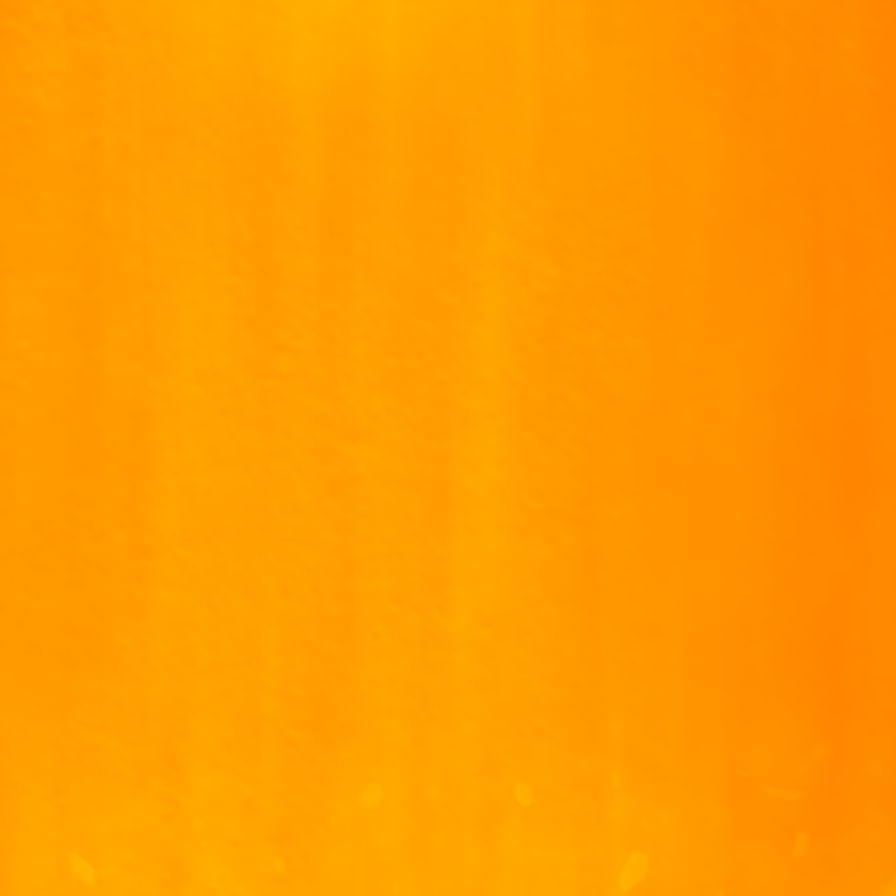
Write a Shadertoy shader that draws this texture.

```glsl
// Brushed amber paint: soft vertical streaks, fine relief grain and glowing ends.
#define GREEN_BASE   0.624  // green level of the main amber
#define RIGHT_FALL   0.098  // drop towards deep orange on the right
#define LEFT_FALL    0.022  // drop along the left edge
#define TOP_GLOW     0.055  // yellow pool at the top
#define BOTTOM_GLOW  0.026  // yellow band at the bottom
#define STREAK       0.024  // strength of the brush streaks
#define MOTTLE       0.011  // strength of the mid-sized clouds
#define GRAIN        0.012  // strength of the fine relief
#define GRAIN_SCALE  72.0   // grains across the canvas
#define FLECK        0.050  // strength of the rare bright dabs

// Three random values in 0..1 for a lattice cell
vec3 hashCell(vec2 cell, float seed) {
    uvec3 v = uvec3(ivec3(cell, seed) + 4096);
    v = v * 1664525u + 1013904223u;
    v.x += v.y * v.z; v.y += v.z * v.x; v.z += v.x * v.y;
    v ^= v >> 16u;
    v.x += v.y * v.z; v.y += v.z * v.x; v.z += v.x * v.y;
    return vec3(v >> 8u) / 16777216.0;
}

// Cellular noise: one soft signed blob per cell, roughly -1..1
float blobs(vec2 p, float seed) {
    vec2 cell = floor(p);
    float sum = 0.0;
    for (int j = -1; j <= 1; j++)
    for (int i = -1; i <= 1; i++) {
        vec2 c = cell + vec2(i, j);
        vec3 h = hashCell(c, seed);
        vec2 d = p - c - h.xy;
        sum += (2.0 * h.z - 1.0) * exp(-5.0 * dot(d, d));
    }
    return sum;
}

// Broad colour drift over the canvas
float wash(vec2 uv) {
    float g = GREEN_BASE;
    g -= RIGHT_FALL * smoothstep(0.46, 1.05, uv.x);
    g -= LEFT_FALL * (1.0 - smoothstep(0.0, 0.2, uv.x));
    float pool = exp(-pow((uv.x - 0.36) / 0.2, 2.0));
    g += TOP_GLOW * pool * smoothstep(0.83, 1.02, uv.y);
    g += BOTTOM_GLOW * (1.0 - smoothstep(0.0, 0.27, uv.y));
    return g;
}

// Long vertical brush marks at three widths, slightly wavering
float streaks(vec2 uv) {
    float x = uv.x + 0.004 * sin(5.0 * uv.y + 9.0 * uv.x);
    float s = 0.7 * blobs(vec2(11.0 * x, 1.6 * uv.y), 1.0);
    s += 0.8 * blobs(vec2(25.0 * x, 2.6 * uv.y), 2.0);
    s += 0.35 * blobs(vec2(58.0 * x, 4.0 * uv.y), 3.0);
    // One pale and one dark stroke
    float span = smoothstep(0.2, 0.4, uv.y) * (1.0 - smoothstep(0.65, 0.85, uv.y));
    s += 0.6 * span * exp(-pow((x - 0.55) / 0.016, 2.0));
    s -= 0.6 * exp(-pow((x - 0.1) / 0.022, 2.0)) * smoothstep(0.1, 0.4, uv.y);
    return s;
}

// Fine tilted relief, lit from one side
float relief(vec2 uv) {
    vec2 p = GRAIN_SCALE * vec2(uv.x + 0.35 * uv.y, uv.y - 0.2 * uv.x);
    vec2 light = vec2(0.35, 0.5);
    float fine = blobs(p, 4.0) - blobs(p + light, 4.0);
    float coarse = blobs(0.5 * p, 5.0) - blobs(0.5 * p + light, 5.0);
    return fine + 0.6 * coarse;
}

void mainImage(out vec4 fragColor, in vec2 fragCoord) {
    vec2 uv = fragCoord / iResolution.xy;
    float green = wash(uv);

    // Streaks fade a little over the deep orange side
    green += STREAK * streaks(uv) * mix(1.0, 0.6, smoothstep(0.6, 0.9, uv.x));

    // Clouds, gathering towards the bottom
    float low = 1.0 - smoothstep(0.05, 0.3, uv.y);
    float cloud = blobs(vec2(15.0, 12.0) * uv, 6.0) + 0.7 * blobs(32.0 * uv, 7.0);
    green += MOTTLE * cloud * (0.7 + 0.9 * low);

    // Grain comes in patches and smooths out to the right
    float patchy = clamp(0.75 + blobs(5.0 * uv, 8.0), 0.25, 1.3);
    green += GRAIN * relief(uv) * patchy * mix(1.0, 0.4, smoothstep(0.55, 0.85, uv.x));

    // Rare bright dabs near the bottom
    float dab = smoothstep(0.62, 1.0, blobs(vec2(24.0, 20.0) * uv + 0.4 * cloud, 9.0));
    green += FLECK * dab * low;

    fragColor = vec4(1.0, clamp(green, 0.51, 0.70), 0.0, 1.0);
}
```
